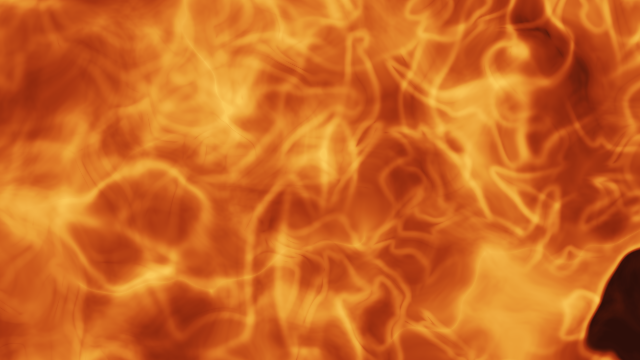
Reproduce this texture procedurally as a WebGL 2 fragment shader.

```glsl
#version 300 es
precision highp float;
// Billowing wall of orange fire: soft clouds, thin glowing folds, one dark smoky corner.
uniform vec2 u_resolution;
out vec4 fragColor;

vec2 gradientAt(vec2 cell) {
    vec3 h = fract(cell.xyx * vec3(0.1031, 0.1030, 0.0973));
    h += dot(h, h.yzx + 33.33);
    float angle = 6.2832 * fract((h.x + h.y) * h.z);
    return vec2(cos(angle), sin(angle));
}

float noise(vec2 p) {
    vec2 i = floor(p), f = p - i;
    vec2 u = f * f * f * (f * (f * 6.0 - 15.0) + 10.0);
    vec2 e = vec2(0.0, 1.0);
    return mix(mix(dot(gradientAt(i), f), dot(gradientAt(i + e.yx), f - e.yx), u.x),
               mix(dot(gradientAt(i + e), f - e), dot(gradientAt(i + 1.0), f - 1.0), u.x), u.y);
}

vec2 noise2(vec2 p) { return vec2(noise(p), noise(p + vec2(19.7, 41.3))); }

float fbm(vec2 p) {
    float sum = 0.0, amp = 0.5;
    for (int i = 0; i < 5; i++) {
        sum += amp * noise(p);
        p = mat2(1.6, 1.2, -1.2, 1.6) * p + 7.3;
        amp *= 0.5;
    }
    return sum;
}

// Swirled field whose level line is the edge of a flame sheet
float foldField(vec2 p, float scale, float seed) {
    vec2 q = p * scale + seed;
    q += 1.3 * noise2(q * 0.7 + 3.1);
    q += 0.4 * noise2(q * 1.7 + 8.4);
    return noise(q) - 0.06;
}

// Crisp bright edge with a glow that trails off on one side
float fold(vec2 p, float scale, float seed, float width) {
    float h = 0.003;
    float f = foldField(p, scale, seed);
    vec2 slope = vec2(foldField(p + vec2(h, 0.0), scale, seed),
                      foldField(p + vec2(0.0, h), scale, seed)) - f;
    float d = f / (length(slope) / h + 0.3 * scale);
    float line = exp(-d * d / (width * width));
    float trail = smoothstep(-width, width, d) * exp(-max(d, 0.0) / (6.0 * width));
    return 0.6 * line + 0.4 * trail;
}

float glow(vec2 p, vec2 center, vec2 radius) {
    vec2 d = (p - center) / radius;
    return exp(-dot(d, d));
}

float strand(vec2 p, vec2 a, vec2 b, float width) {
    vec2 ab = b - a;
    float along = clamp(dot(p - a, ab) / dot(ab, ab), 0.0, 1.0);
    return exp(-length(p - a - ab * along) / width);
}

// Rounded pocket: bright rim, thin inner shade
float bubble(vec2 p, vec2 center, vec2 radius, float width) {
    float d = (length((p - center) / radius) - 1.0) * min(radius.x, radius.y);
    return exp(-d * d / (width * width)) - 0.5 * smoothstep(0.02, -0.05, d);
}

vec3 fireColor(float t) {
    vec3 c = mix(vec3(0.12, 0.04, 0.03), vec3(0.55, 0.15, 0.05), clamp(t / 0.22, 0.0, 1.0));
    c = mix(c, vec3(0.68, 0.22, 0.07), clamp((t - 0.22) / 0.165, 0.0, 1.0));
    c = mix(c, vec3(0.79, 0.33, 0.10), clamp((t - 0.385) / 0.15, 0.0, 1.0));
    c = mix(c, vec3(0.87, 0.47, 0.15), clamp((t - 0.535) / 0.135, 0.0, 1.0));
    c = mix(c, vec3(0.92, 0.62, 0.21), clamp((t - 0.67) / 0.15, 0.0, 1.0));
    return mix(c, vec3(0.98, 0.78, 0.35), clamp((t - 0.82) / 0.3, 0.0, 1.0));
}

void main() {
    vec2 p = gl_FragCoord.xy / u_resolution.y;
    vec2 w = p + 0.13 * noise2(p * 4.0) + 0.04 * noise2(p * 11.0);
    float right = smoothstep(0.3, 1.25, p.x);

    // Soft cloudy body
    float heat = 0.45 + 0.75 * fbm(w * 3.2 + 0.5 * noise2(p * 3.0 + 5.0));

    // Broad hot and cool regions
    heat += 0.20 * glow(w, vec2(0.85, 0.90), vec2(0.36, 0.24));
    heat += 0.24 * glow(w, vec2(0.11, 0.42), vec2(0.16, 0.13));
    heat += 0.26 * glow(w, vec2(1.44, 0.15), vec2(0.24, 0.17));
    heat += 0.17 * glow(w, vec2(0.93, 0.64), vec2(0.13, 0.15));
    heat += 0.20 * glow(w, vec2(1.01, 0.39), vec2(0.10, 0.06));
    heat += 0.18 * glow(w, vec2(1.30, 0.65), vec2(0.08, 0.22));
    heat -= 0.18 * glow(w, vec2(1.63, 0.62), vec2(0.22, 0.28));
    heat -= 0.12 * glow(w, vec2(0.25, 0.08), vec2(0.32, 0.11));
    heat -= 0.14 * glow(w, vec2(0.82, 0.44), vec2(0.13, 0.12));
    heat -= 0.12 * glow(w, vec2(1.12, 0.66), vec2(0.08, 0.16));

    // Long strands and round pockets
    heat += 0.18 * strand(w, vec2(0.10, 0.42), vec2(0.62, 0.66), 0.045);
    heat += 0.22 * strand(w, vec2(0.22, 0.20), vec2(0.58, 0.21), 0.022);
    heat += 0.24 * strand(w, vec2(0.58, 0.21), vec2(1.00, 0.39), 0.022);
    heat += 0.22 * strand(w, vec2(1.13, 0.01), vec2(1.36, 0.23), 0.022);
    heat += 0.20 * strand(w, vec2(0.51, 1.00), vec2(0.61, 0.67), 0.012);
    heat += 0.20 * strand(w, vec2(1.38, 0.24), vec2(1.76, 0.38), 0.025);
    heat += 0.20 * bubble(w, vec2(0.37, 0.37), vec2(0.20, 0.14), 0.014);
    heat += 0.24 * bubble(w, vec2(1.46, 0.87), vec2(0.08, 0.12), 0.012);

    // Overlapping folds, finer and sharper toward the right
    for (int i = 0; i < 5; i++) {
        float k = float(i);
        float scale = 2.2 * pow(1.4, k);
        float patchy = smoothstep(-0.2, 0.25, noise(p * 2.3 + 13.0 * k));
        float strength = mix(0.20 - 0.03 * k, 0.36 - 0.03 * k, right);
        heat += strength * patchy * fold(p, scale, 11.7 * k + 4.0, mix(0.015, 0.009, right));
    }
    heat = max(heat, 0.13);

    // Smoky corner with a hot rim
    float edge = length((w - vec2(1.80, 0.12)) / vec2(0.16, 0.17)) - 1.0;
    heat += 0.22 * exp(-pow((edge - 0.08) / 0.09, 2.0));
    float smoke = 0.03 + 0.12 * max(fbm(w * 9.0) + 0.1, 0.0);
    heat = mix(heat, smoke, smoothstep(0.06, -0.08, edge));

    fragColor = vec4(fireColor(heat), 1.0);
}
```
